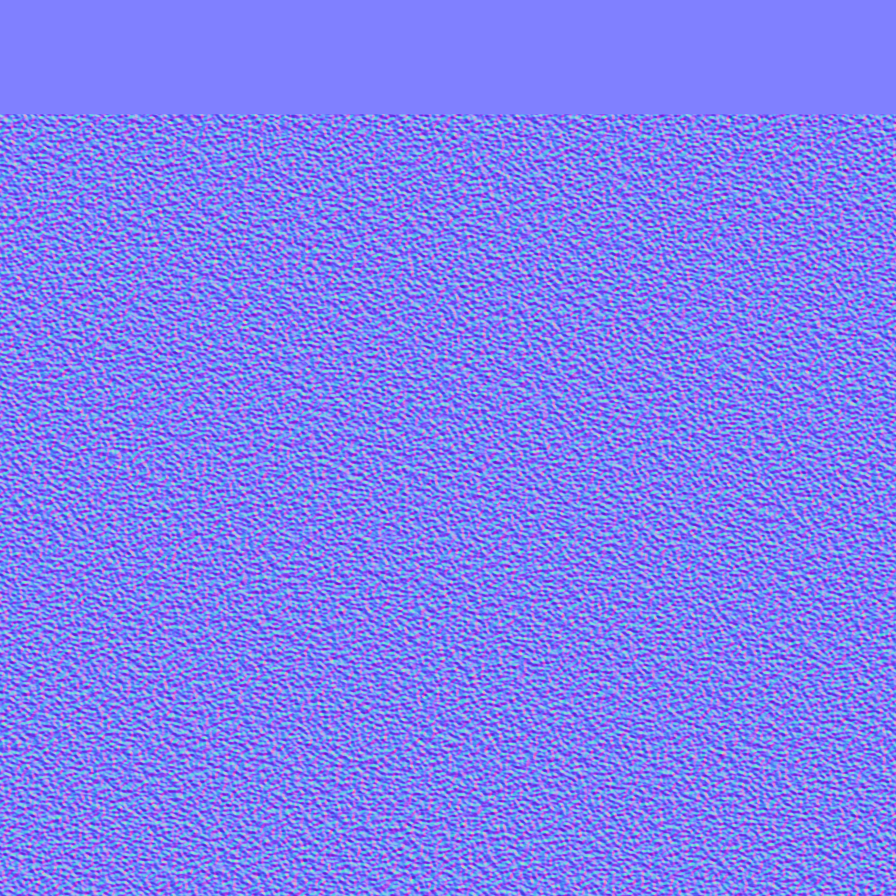
Write a three.js fragment shader that draws this texture map.

```glsl
varying vec2 vUv;

vec3 hash3(vec2 cell) {
  vec3 q = vec3(dot(cell, vec2(127.1, 311.7)),
                dot(cell, vec2(269.5, 183.3)),
                dot(cell, vec2(419.2, 371.9)));
  return fract(sin(q) * 43758.5453);
}

// Analytic slope of a field of soft bumps and dents, one per cell
vec2 grainSlope(vec2 p) {
  vec2 cell = floor(p);
  vec2 slope = vec2(0.0);
  for (int y = -1; y <= 1; y++) {
    for (int x = -1; x <= 1; x++) {
      vec2 neighbour = cell + vec2(float(x), float(y));
      vec3 rnd = hash3(neighbour);
      vec2 offset = p - neighbour - rnd.xy;
      float falloff = max(1.0 - dot(offset, offset), 0.0);
      float height = rnd.z < 0.5 ? -1.0 : 1.0;
      slope += 6.0 * height * offset * falloff * falloff;
    }
  }
  return slope;
}

void main() {
  // Grains slightly wider than tall
  vec2 slope = grainSlope(vUv * vec2(215.0, 265.0)) * vec2(0.26, 0.32);

  // Steeper flanks on the right-facing side
  slope.x += 0.4 * (min(slope.x * slope.x, 1.0) - 0.11);

  // Flat strip along the top
  slope *= 1.0 - smoothstep(0.8715, 0.8730, vUv.y);

  vec3 normal = normalize(vec3(slope, 1.0));
  gl_FragColor = vec4(normal * 0.5 + 0.5, 1.0);
}
```
